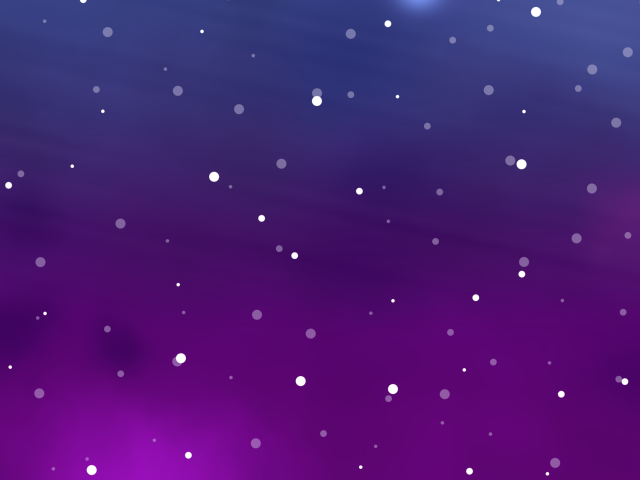
Reproduce this background procedurally as a Shadertoy shader.

```glsl
// Violet night sky: a blue-to-purple nebula with soft clouds, glows and round stars.

float hash(vec2 p) {
    return fract(sin(dot(p, vec2(127.1, 311.7))) * 43758.5453);
}

float noise(vec2 p) {
    vec2 cell = floor(p), f = fract(p);
    vec2 s = f * f * (3.0 - 2.0 * f);
    float low = mix(hash(cell), hash(cell + vec2(1.0, 0.0)), s.x);
    float high = mix(hash(cell + vec2(0.0, 1.0)), hash(cell + vec2(1.0)), s.x);
    return mix(low, high, s.y);
}

float fbm(vec2 p) {
    float sum = 0.0, amplitude = 0.5;
    for (int i = 0; i < 5; i++) {
        sum += amplitude * noise(p);
        p = mat2(1.6, 1.2, -1.2, 1.6) * p + 3.7;
        amplitude *= 0.5;
    }
    return sum;
}

// Soft elliptical patch: 1 at the centre, fading outwards
float blob(vec2 p, vec2 centre, vec2 size) {
    vec2 d = (p - centre) / size;
    return exp(-dot(d, d));
}

// Vertical sky gradient, from magenta-violet below to slate blue above
vec3 skyGradient(float y) {
    vec3 c = vec3(0.365, 0.020, 0.445);
    c = mix(c, vec3(0.345, 0.020, 0.440), smoothstep(0.10, 0.32, y));
    c = mix(c, vec3(0.275, 0.060, 0.405), smoothstep(0.28, 0.50, y));
    c = mix(c, vec3(0.240, 0.140, 0.420), smoothstep(0.46, 0.67, y));
    c = mix(c, vec3(0.220, 0.210, 0.470), smoothstep(0.62, 0.84, y));
    return mix(c, vec3(0.215, 0.250, 0.510), smoothstep(0.80, 1.00, y));
}

// Dark clouds, densest in a curved band right of the middle
float darkClouds(vec2 p) {
    float d = 0.75 * blob(p, vec2(0.80, 0.64), vec2(0.13, 0.07));
    d += 0.55 * blob(p, vec2(0.76, 0.48), vec2(0.17, 0.09));
    d += 0.65 * blob(p, vec2(0.03, 0.54), vec2(0.11, 0.07));
    d += 0.75 * blob(p, vec2(0.01, 0.32), vec2(0.10, 0.08));
    d += 0.70 * blob(p, vec2(0.24, 0.27), vec2(0.06, 0.05));
    d += 0.45 * blob(p, vec2(1.33, 0.24), vec2(0.09, 0.08));
    d += 0.35 * blob(p, vec2(1.07, 0.77), vec2(0.14, 0.08));
    return min(d, 1.0);
}

// One jittered disc per grid cell; returns its coverage
float stars(vec2 p, float spacing, float seed, float density, float pixel) {
    vec2 cell = floor(p / spacing);
    vec2 id = cell + seed;
    vec2 jitter = 0.12 + 0.76 * vec2(hash(id), hash(id + 17.3));
    float sizeStep = floor(3.0 * hash(id + 41.9));
    float radius = 0.0036 + 0.0034 * sizeStep;
    float dist = length(p - (cell + jitter) * spacing);
    float disc = 1.0 - smoothstep(radius - pixel, radius + pixel, dist);
    return disc * step(hash(id + 73.1), density);
}

void mainImage(out vec4 fragColor, in vec2 fragCoord) {
    vec2 p = fragCoord / iResolution.y;
    float aspect = iResolution.x / iResolution.y;
    p.x += 0.5 * (4.0 / 3.0 - aspect);
    float pixel = 0.75 / iResolution.y;

    // Bend the coordinates so that the clouds get ragged outlines
    vec2 warp = vec2(fbm(p * 5.0), fbm(p * 5.0 + 9.2)) - 0.48;
    vec2 q = p + 0.13 * warp;
    float cloud = fbm(q * 4.0 + 2.0) - 0.48;

    // Sky and dark clouds
    vec3 color = skyGradient(p.y + 0.05 * warp.y);
    color *= 1.0 + 0.25 * cloud;
    vec3 shade = mix(vec3(0.19, 0.01, 0.33), vec3(0.15, 0.10, 0.38),
                     smoothstep(0.45, 0.75, p.y));
    color = mix(color, shade, 0.85 * darkClouds(q));
    color = mix(color, vec3(0.15, 0.18, 0.45), 0.7 * blob(q, vec2(0.71, 0.84), vec2(0.16, 0.12)));

    // Pale haze at the upper and right edges
    color = mix(color, vec3(0.29, 0.33, 0.60), 0.85 * blob(q, vec2(1.25, 1.00), vec2(0.28, 0.20)));
    color = mix(color, vec3(0.40, 0.14, 0.49), 0.60 * blob(q, vec2(1.33, 0.53), vec2(0.10, 0.09)));

    // Faint slanting streaks
    float streak = noise(vec2(p.x * 1.5, (p.y + 0.22 * p.x) * 45.0)) - 0.5;
    color += 0.016 * streak * smoothstep(0.30, 0.50, p.y);

    // Magenta cloud below and blue light at the top
    float magenta = blob(q, vec2(0.28, 0.00), vec2(0.21, 0.14)) * (1.0 + cloud);
    color = mix(color, vec3(0.60, 0.06, 0.73), clamp(0.9 * magenta, 0.0, 1.0));
    float blueLight = blob(p, vec2(0.873, 1.015), vec2(0.045, 0.035));
    color = mix(color, vec3(0.50, 0.62, 1.00), 0.95 * blueLight);

    // Translucent stars, then bright ones
    float dim = stars(p, 0.139, 5.0, 0.88, pixel);
    float bright = stars(p + 0.06, 0.187, 29.0, 0.80, pixel);
    color = mix(color, vec3(0.85, 0.82, 0.92), 0.42 * dim);
    color = mix(color, vec3(1.0), bright);

    fragColor = vec4(color, 1.0);
}
```
